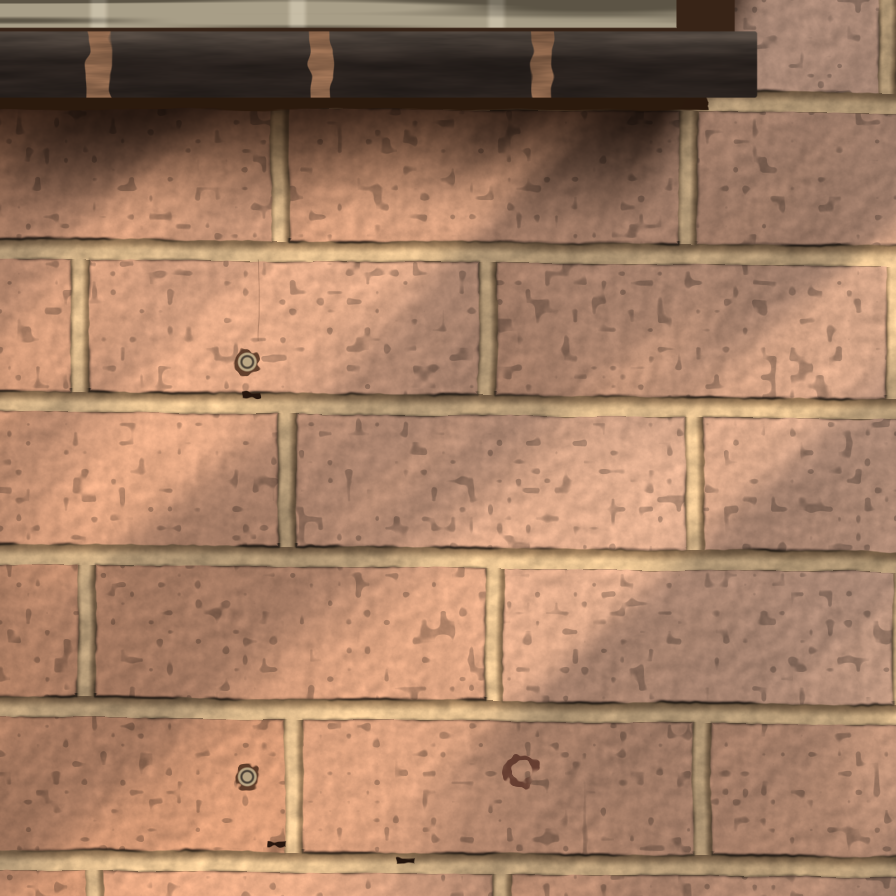
Write a Shadertoy shader that draws this texture.

```glsl
// Sunlit wall of long salmon bricks in cream mortar, under a dark tiled window sill.

float hash(vec2 p) {
    vec3 q = fract(p.xyx * vec3(0.1031, 0.1030, 0.0973));
    q += dot(q, q.yzx + 33.33);
    return fract((q.x + q.y) * q.z);
}

float noise(vec2 p) {
    vec2 i = floor(p), f = fract(p);
    f = f * f * (3.0 - 2.0 * f);
    return mix(mix(hash(i), hash(i + vec2(1, 0)), f.x),
               mix(hash(i + vec2(0, 1)), hash(i + vec2(1, 1)), f.x), f.y);
}

float fbm(vec2 p) {
    float sum = 0.0, amp = 0.5;
    for (int i = 0; i < 4; i++) {
        sum += amp * noise(p);
        p = mat2(1.6, 1.2, -1.2, 1.6) * p + 7.3;
        amp *= 0.5;
    }
    return sum;
}

float box(vec2 p, vec2 halfSize) {
    vec2 d = abs(p) - halfSize;
    return length(max(d, 0.0)) + min(max(d.x, d.y), 0.0);
}

// Antialiased coverage of a signed distance
float cover(float d) {
    float px = 1.0 / iResolution.y;
    return 1.0 - smoothstep(-px, px, d);
}

// Bricks and mortar; p has y pointing down
vec3 brickwork(vec2 p) {
    vec2 cell = vec2(0.455, 0.1705);
    vec2 w = p + 0.003 * (vec2(noise(p * 23.0), noise(p * 19.0 + 40.0)) - 0.5);
    w.y -= 0.1075 + 0.009 * (p.x - 0.1);
    float row = floor(w.y / cell.y);
    w.x -= 0.085 + 0.004 * row + 0.2275 * (1.0 - mod(row, 2.0));
    float col = floor(w.x / cell.x);
    vec2 b = w - (vec2(col, row) + 0.5) * cell;
    float d = box(b, cell * 0.5 - vec2(0.0105, 0.0115)) + 0.0015 * (noise(p * 130.0) - 0.5);

    // Brick face: orange to the lower left, paler to the right
    float tone = hash(vec2(col, row) + 11.0);
    float grain = fbm(p * 85.0) - fbm(p * 85.0 + vec2(0.5, 0.6));
    vec3 face = mix(vec3(0.85, 0.60, 0.46), vec3(0.82, 0.64, 0.54),
                    clamp(p.x * 0.8 - p.y * 0.3 + 0.4 * tone, 0.0, 1.0));
    face *= 0.93 + 0.08 * tone + 0.13 * (fbm(p * 11.0) - 0.5) + 0.22 * grain;
    face *= 1.0 - 0.22 * smoothstep(0.77, 0.9, noise(p * 95.0 + 5.0));

    // Mortar: shaded beneath each brick, lit on the lower lip
    vec2 joint = b - sign(b) * cell * 0.5;
    float bed = smoothstep(-0.010, 0.003, joint.y);
    float upright = 1.0 - smoothstep(0.003, 0.011, abs(joint.x + 0.002));
    float lit = abs(b.y) > 0.074 ? bed : upright;
    vec3 mortar = mix(vec3(0.55, 0.43, 0.31), vec3(0.88, 0.73, 0.55), lit);
    mortar *= 0.86 + 0.25 * fbm(p * vec2(45.0, 75.0)) + 0.2 * grain;

    vec3 color = mix(mortar, face, cover(d));
    float seam = exp(-pow(d / 0.0019, 2.0)) * smoothstep(0.25, 0.7, noise(p * vec2(28.0, 35.0)));
    return color * (1.0 - seam * mix(0.3, 0.65, step(0.07, b.y)));
}

// Bolts, mortar holes, a rust ring and a hairline crack
vec3 addMarks(vec3 color, vec2 p) {
    float rough = noise(p * 160.0) - 0.5;
    for (int i = 0; i < 2; i++) {
        vec2 b = p - vec2(0.276, 0.404 + 0.463 * float(i));
        float r = length(b);
        color = mix(color, vec3(0.27, 0.16, 0.10), 0.85 * cover(r - 0.014 - 0.006 * rough));
        color = mix(color, vec3(0.68, 0.60, 0.48), cover(r - 0.0105));
        color = mix(color, vec3(0.28, 0.24, 0.20), cover(abs(r - 0.0065) - 0.0012));
    }
    vec2 holes[3] = vec2[3](vec2(0.281, 0.441), vec2(0.309, 0.942), vec2(0.453, 0.961));
    for (int i = 0; i < 3; i++)
        color = mix(color, vec3(0.14, 0.08, 0.05), cover(box(p - holes[i], vec2(0.010, 0.003)) - 0.004 * rough));
    float ring = abs(length(p - vec2(0.582, 0.861)) - 0.015 - 0.008 * rough) - 0.004;
    color = mix(color, vec3(0.40, 0.21, 0.16), 0.8 * cover(ring) * smoothstep(0.2, 0.6, noise(p * 75.0)));
    float crack = box(p - vec2(0.287 + 0.003 * noise(p * 40.0), 0.335), vec2(0.0003, 0.045));
    return mix(color, vec3(0.40, 0.27, 0.20), 0.5 * cover(crack));
}

// Window frame and the dark sill tiles
vec3 addSill(vec3 color, vec2 p) {
    float streak = fbm(p * vec2(14.0, 120.0));
    color = mix(color, vec3(0.22, 0.14, 0.09), cover(box(p - vec2(0.31, 0.0), vec2(0.51, 0.036))));
    vec3 frame = mix(vec3(0.36, 0.33, 0.27), vec3(0.66, 0.62, 0.53), smoothstep(0.3, 0.65, noise(vec2(p.x * 3.0, p.y * 130.0))));
    float glint = abs(mod(p.x - 0.11, 0.222) - 0.111);
    frame += 0.12 * smoothstep(0.098, 0.106, glint);
    color = mix(color, frame, cover(box(p - vec2(0.25, 0.0), vec2(0.505, 0.031))));
    color = mix(color, vec3(0.17, 0.10, 0.05), cover(box(p - vec2(0.29, 0.108), vec2(0.50, 0.014)) + 0.008 * (streak - 0.5)));
    vec3 tile = mix(vec3(0.31, 0.27, 0.24), vec3(0.16, 0.13, 0.115), smoothstep(0.035, 0.075, p.y));
    tile *= 0.75 + 0.5 * streak;
    float gap = abs(mod(p.x - 0.11 + 0.12375, 0.2475) - 0.12375) - 0.012 + 0.008 * (noise(p * 70.0) - 0.5);
    tile = mix(tile, vec3(0.58, 0.42, 0.31) * (0.65 + 0.6 * streak), cover(gap) * step(p.x, 0.7));
    return mix(color, tile, cover(box(p - vec2(0.32, 0.072), vec2(0.522, 0.034)) - 0.003));
}

void mainImage(out vec4 fragColor, in vec2 fragCoord) {
    vec2 p = fragCoord / iResolution.xy;
    p.y = 1.0 - p.y;
    vec3 color = addMarks(brickwork(p), p);

    // Soft diagonal bands of sun and shade
    vec2 ray = vec2(dot(p, vec2(0.66, 0.75)) * 10.0, dot(p, vec2(0.75, -0.66)) * 1.6);
    float sun = smoothstep(0.2, 0.75, 0.75 * noise(ray + 3.0) + 0.25 * noise(ray * 2.3));
    color *= mix(vec3(0.79, 0.81, 0.83), vec3(1.08, 1.09, 1.08), sun);

    // Shadow cast by the sill
    float under = 1.0 - smoothstep(0.11, 0.275, p.y + 0.02 * sun);
    under *= 1.0 - smoothstep(-0.035, 0.035, p.x - 0.78 + 0.5 * (p.y - 0.1));
    color *= mix(vec3(1.0), vec3(0.23, 0.19, 0.16), under);

    fragColor = vec4(clamp(addSill(color, p), 0.0, 1.0), 1.0);
}
```
